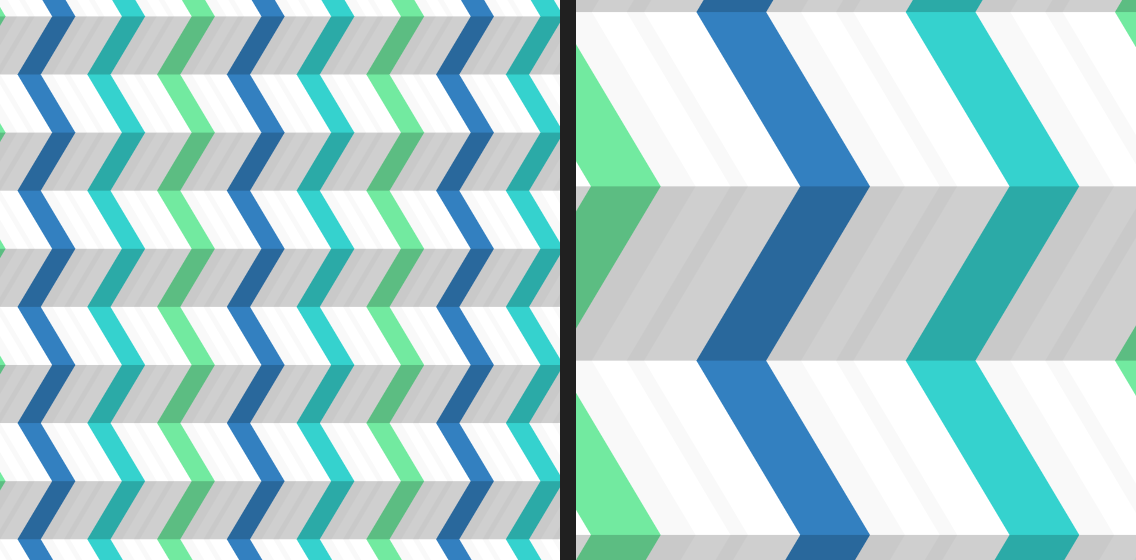
Left: the whole. Right: its middle third, enlarged.
Write a WebGL 1 fragment shader that draws this pattern.

```glsl
precision highp float;

// Vertical zigzag ribbons in three cycling colours over pale pinstripes.
// A triangle wave shears x, so every ribbon is a straight band in sheared
// space; alternate horizontal rows are darkened to look like folded paper.

uniform vec2 u_resolution;

#define RIBBON_PITCH 0.12457   // distance between ribbons
#define RIBBON_WIDTH 0.3333    // ribbon width, as a share of the pitch
#define ROW_HEIGHT 0.10374     // height of one slanted row
#define SWING 0.0618           // sideways travel across a row
#define ORIGIN vec2(0.0313, 0.0293) // first ribbon's left edge, first fold from top
#define FOLD_SHADE 0.81        // brightness of the shaded rows
#define PALE 0.975             // brightness of the pinstripes
#define BLUE vec3(0.200, 0.502, 0.753)
#define TEAL vec3(0.208, 0.825, 0.808)
#define GREEN vec3(0.447, 0.917, 0.627)

// Coverage of the interval [lo, hi], smoothed over width w
float band(float x, float lo, float hi, float w) {
    float middle = 0.5 * (lo + hi);
    float halfWidth = 0.5 * (hi - lo);
    return clamp((halfWidth - abs(x - middle)) / w + 0.5, 0.0, 1.0);
}

vec3 ribbonColor(float index) {
    float k = mod(index, 3.0);
    return k < 0.5 ? BLUE : (k < 1.5 ? TEAL : GREEN);
}

void main() {
    vec2 p = gl_FragCoord.xy / u_resolution.y;
    float pixel = 1.0 / u_resolution.y;

    // Rows counted downwards: even rows are shaded, odd rows are lit
    float row = (1.0 - p.y - ORIGIN.y) / ROW_HEIGHT;
    float zigzag = abs(mod(row, 2.0) - 1.0);

    // Sheared position; each cell begins in the gap left of its ribbon
    float lead = 0.2;
    float cell = (p.x - ORIGIN.x - SWING * zigzag) / RIBBON_PITCH + lead;
    float u = fract(cell) - lead;
    float soft = 1.17 * pixel / RIBBON_PITCH;

    // Pinstripes in the gap, then the coloured ribbon
    float pinstripe = max(band(u, RIBBON_WIDTH, 0.5, soft),
                          band(u, 0.6667, 0.75, soft));
    vec3 color = vec3(mix(1.0, PALE, pinstripe));
    color = mix(color, ribbonColor(floor(cell)), band(u, 0.0, RIBBON_WIDTH, soft));

    // Fold shading
    float fromCentre = mod(row + 0.5, 2.0) - 1.0;
    float shaded = band(fromCentre, -0.5, 0.5, pixel / ROW_HEIGHT);
    color *= mix(1.0, FOLD_SHADE, shaded);

    gl_FragColor = vec4(color, 1.0);
}
```
